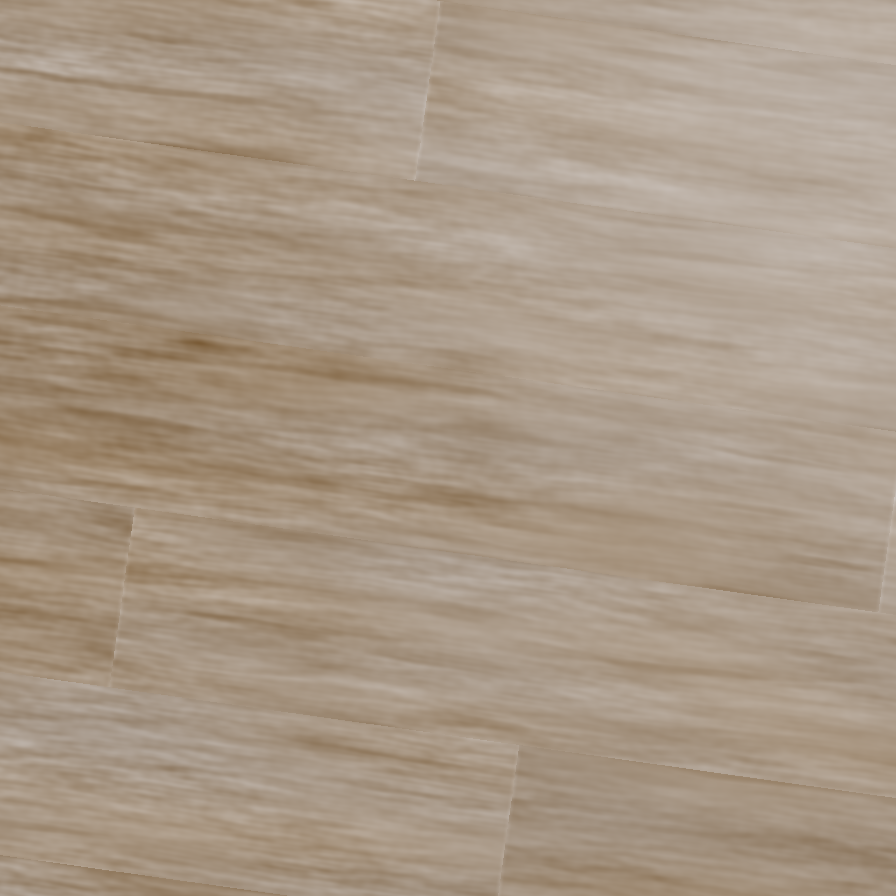
Write a WebGL 1 fragment shader that draws this texture.

```glsl
precision highp float;
// Pale oak floor planks, slightly tilted, with soft light from the upper right.
// Rows and staggered butt joints are laid out by formula; the grain is
// gradient noise stretched along each plank and offset from plank to plank.
uniform vec2 u_resolution;

const vec3 UMBER = vec3(0.60, 0.52, 0.43);
const vec3 PALE = vec3(0.72, 0.67, 0.62);
const vec3 HONEY = vec3(0.016, 0.0, -0.024);

const float TILT = 0.14;
const float ROW_HEIGHT = 0.2025;
const float ROW_START = -0.0675;
const float PLANK_LENGTH = 1.3;

vec2 gradientAt(vec2 cell) {
  float h = fract(sin(dot(cell, vec2(127.1, 311.7))) * 43758.55);
  float angle = 6.2832 * h;
  return vec2(cos(angle), sin(angle));
}

// Gradient noise, roughly -0.7 to 0.7
float noise(vec2 p) {
  vec2 i = floor(p);
  vec2 f = p - i;
  vec2 w = f * f * f * (f * (f * 6.0 - 15.0) + 10.0);
  vec2 e = vec2(0.0, 1.0);
  float low = mix(dot(gradientAt(i), f),
                  dot(gradientAt(i + e.yx), f - e.yx), w.x);
  float high = mix(dot(gradientAt(i + e.xy), f - e.xy),
                   dot(gradientAt(i + e.yy), f - e.yy), w.x);
  return mix(low, high, w.y);
}

// Soft elliptical spot, 1 at its centre
float spot(vec2 p, vec2 centre, vec2 radius) {
  vec2 d = (p - centre) / radius;
  return exp(-dot(d, d));
}

// Smooth-edged line around distance zero
float line(float d, float halfWidth, float soft) {
  return 1.0 - smoothstep(halfWidth - soft, halfWidth + soft, d);
}

// Distance to the nearest end of a unit cell
float edgeDistance(float t) {
  float f = fract(t);
  return min(f, 1.0 - f);
}

// Position of the butt joint along a row; the stagger changes after two rows
float jointOffset(float row) {
  float stagger = row < 1.5 ? 0.487 + 0.663 * row : 0.142 + 0.462 * row;
  return mod(stagger, PLANK_LENGTH);
}

// Lightness shift of a whole plank, -1 to 1
float plankTone(float row, float plank) {
  return sin(0.75 * row * row - 3.35 * row + 2.3 - 2.4 * (plank + 1.0));
}

// Long bands, short broken fibres, fine speckle and sparse dark pores
float woodGrain(vec2 p, float seed, float crispness) {
  p += vec2(seed * 3.17, seed * 1.31);
  p.y += 0.008 * noise(p * vec2(3.0, 8.0));
  float band = noise(p * vec2(1.8, 24.0));
  float fibre = noise(p * vec2(5.0, 62.0) + 17.0);
  float strand = noise(p * vec2(11.0, 95.0) + 29.0);
  float hair = noise(p * vec2(24.0, 165.0) + 41.0);
  float speckle = noise(p * vec2(75.0, 110.0) + 57.0);
  float patches = 1.0 + noise(p * vec2(4.0, 15.0) + 91.0);
  float pores = smoothstep(0.2, 0.55, noise(p * vec2(5.0, 52.0) + 73.0));
  float fine = 0.36 * strand + 0.32 * hair + 0.14 * speckle;
  return 0.42 * band + 0.34 * fibre + fine * patches * crispness - 0.42 * pores;
}

void main() {
  float scale = min(u_resolution.x, u_resolution.y);
  float pixel = 1.0 / scale;
  vec2 q = gl_FragCoord.xy / scale;
  q.y = u_resolution.y / scale - q.y;

  // Floor axes: x along the planks, y across the rows
  float c = cos(TILT);
  float s = sin(TILT);
  vec2 p = vec2(c * q.x + s * q.y, c * q.y - s * q.x);

  // Plank layout
  float across = (p.y - ROW_START) / ROW_HEIGHT;
  float row = floor(across);
  float along = (p.x - jointOffset(row)) / PLANK_LENGTH;
  float plank = floor(along);
  float seed = row * 2.7 + plank * 1.9;

  // Broad light and shade
  float gloss = spot(q, vec2(0.92, 0.24), vec2(0.52, 0.42));
  float shade = spot(q, vec2(0.05, 0.42), vec2(0.42, 0.24));
  float tone = 0.39 + 0.68 * gloss - 0.22 * shade;
  tone += 0.14 * plankTone(row, plank);

  // Grain, with one small knot and its trailing streak
  float crispness = mix(1.2, 0.7, smoothstep(0.1, 0.9, q.x));
  tone += woodGrain(p, seed, crispness) * mix(1.1, 0.75, gloss);
  float ragged = 1.0 + noise(p * vec2(25.0, 110.0));
  tone -= 0.9 * ragged * spot(p, vec2(0.28, 0.348), vec2(0.036, 0.009));
  tone -= 0.45 * ragged * spot(p, vec2(0.5, 0.358), vec2(0.1, 0.008));

  // Long seams are blurred and mostly lost; butt joints are pale and soft
  float seam = line(edgeDistance(across) * ROW_HEIGHT, 0.001, 0.003 + pixel);
  float wear = smoothstep(-0.05, 0.5, noise(vec2(p.x * 6.0, row * 5.3 + 0.5)));
  tone -= 0.36 * seam * wear;
  float joint = line(edgeDistance(along) * PLANK_LENGTH, 0.0018, 0.0018 + pixel);
  tone += joint * (0.26 + 0.25 * noise(vec2(row, p.y * 45.0)));

  // Warm patches fade under the light
  float warmth = noise(p * vec2(2.5, 12.0) + seed) + 0.4 * shade;
  vec3 color = mix(UMBER, PALE, tone);
  color += HONEY * warmth * (1.0 - 0.7 * gloss);
  gl_FragColor = vec4(color, 1.0);
}
```
